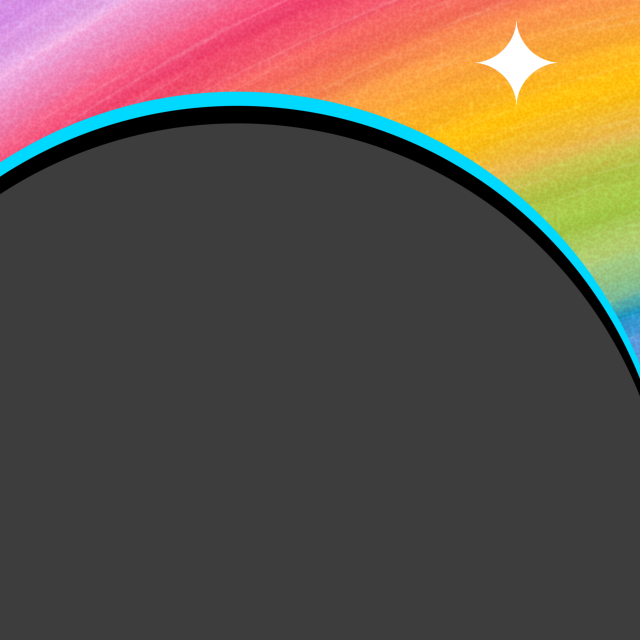
Give the GLSL for this background, as a Shadertoy shader.

```glsl
const vec3 GREY = vec3(0.24);
const vec3 CYAN = vec3(0.0, 0.85, 1.0);
const vec3 BLACK = vec3(0.0);
const vec3 WHITE = vec3(1.0);

vec2 hash2(vec2 cell) {
    vec3 q = fract(cell.xyx * vec3(0.1031, 0.1030, 0.0973));
    q += dot(q, q.yzx + 33.33);
    return fract((q.xx + q.yz) * q.zy);
}

// Cellular noise: distance to the nearest scattered point
float cellular(vec2 p) {
    vec2 cell = floor(p);
    vec2 local = fract(p);
    float nearest = 2.0;
    for (int y = -1; y <= 1; y++) {
        for (int x = -1; x <= 1; x++) {
            vec2 offset = vec2(x, y);
            vec2 delta = offset + hash2(cell + offset) - local;
            nearest = min(nearest, dot(delta, delta));
        }
    }
    return sqrt(nearest);
}

// Layered sines that vary quickly across a stroke and slowly along it
float bristles(float along, float across) {
    float sum = 0.0;
    float amp = 0.5;
    float freq = 65.0;
    for (int i = 0; i < 4; i++) {
        float bend = 1.4 * sin(along * (5.0 + 3.0 * float(i)) + across * 17.0);
        sum += amp * sin(across * freq + bend + float(i) * 2.1);
        freq *= 1.83;
        amp *= 0.7;
    }
    return sum;
}

vec3 band(vec3 base, vec3 paint, float start, float end, float t) {
    return mix(base, paint, clamp((t - start) / (end - start), 0.0, 1.0));
}

// Spectrum from violet (t = 0) to blue (t = 0.92)
vec3 rainbow(float t) {
    vec3 c = vec3(0.84, 0.56, 0.90);
    c = band(c, vec3(0.93, 0.70, 0.91), 0.03, 0.10, t);
    c = band(c, vec3(0.95, 0.56, 0.76), 0.10, 0.14, t);
    c = band(c, vec3(0.96, 0.38, 0.53), 0.14, 0.20, t);
    c = band(c, vec3(0.95, 0.28, 0.44), 0.20, 0.235, t);
    c = band(c, vec3(0.96, 0.37, 0.43), 0.235, 0.29, t);
    c = band(c, vec3(0.97, 0.46, 0.36), 0.29, 0.34, t);
    c = band(c, vec3(0.98, 0.63, 0.29), 0.34, 0.41, t);
    c = band(c, vec3(1.00, 0.74, 0.12), 0.41, 0.495, t);
    c = band(c, vec3(1.00, 0.76, 0.05), 0.495, 0.53, t);
    c = band(c, vec3(0.92, 0.74, 0.33), 0.53, 0.60, t);
    c = band(c, vec3(0.70, 0.78, 0.29), 0.60, 0.65, t);
    c = band(c, vec3(0.65, 0.79, 0.29), 0.65, 0.71, t);
    c = band(c, vec3(0.70, 0.81, 0.45), 0.71, 0.775, t);
    c = band(c, vec3(0.50, 0.75, 0.60), 0.775, 0.84, t);
    c = band(c, vec3(0.08, 0.58, 0.78), 0.84, 0.875, t);
    return band(c, vec3(0.35, 0.60, 0.86), 0.875, 0.92, t);
}

// Brushed watercolour bands on wide concentric arcs
vec3 watercolour(vec2 uv, vec2 arcCentre, float arcRadius) {
    vec2 d = uv - arcCentre;
    float across = arcRadius - length(d);
    float along = atan(d.y, d.x) * arcRadius;
    float strokes = bristles(along, across);
    vec3 c = rainbow(across + 0.008 * strokes);

    // Pale dry streaks, bristle tone and paper grain
    float streak = cellular(vec2(along * 3.5, across * 100.0));
    float grain = cellular(uv * 190.0) + 0.6 * cellular(uv * 90.0);
    c = mix(c, WHITE, 0.14 * smoothstep(0.55, 1.0, streak));
    c += 0.018 * strokes;
    return c + vec3(0.03, 0.09, 0.08) * (grain - 0.8);
}

float circle(vec2 p, float radius) {
    return length(p) - radius;
}

// Four-point star bounded by circular arcs centred on the diagonals
float sparkle(vec2 p, float reach, float arcOffset) {
    p = abs(p);
    float arcRadius = length(vec2(arcOffset - reach, arcOffset));
    float concave = arcRadius - length(p - arcOffset);
    float diamond = (p.x + p.y - reach) * 0.7071;
    return max(concave, diamond);
}

vec3 fill(vec3 base, vec3 paint, float dist, float pixel) {
    return mix(base, paint, smoothstep(0.75 * pixel, -0.75 * pixel, dist));
}

void mainImage(out vec4 fragColor, in vec2 fragCoord) {
    float pixel = 1.0 / iResolution.y;
    vec2 uv = fragCoord * pixel;
    vec3 color = watercolour(uv, vec2(1.5625, -1.3438), 2.8164);

    color = fill(color, WHITE, sparkle(uv - vec2(0.807, 0.902), 0.065, 0.0705), pixel);

    // Equal discs stepped downwards leave tapering crescents
    float discRadius = 0.677;
    color = fill(color, CYAN, circle(uv - vec2(0.371, 0.1797), discRadius), pixel);
    color = fill(color, BLACK, circle(uv - vec2(0.371, 0.1576), discRadius), pixel);
    color = fill(color, GREY, circle(uv - vec2(0.371, 0.1302), discRadius), pixel);

    fragColor = vec4(clamp(color, 0.0, 1.0), 1.0);
}
```
